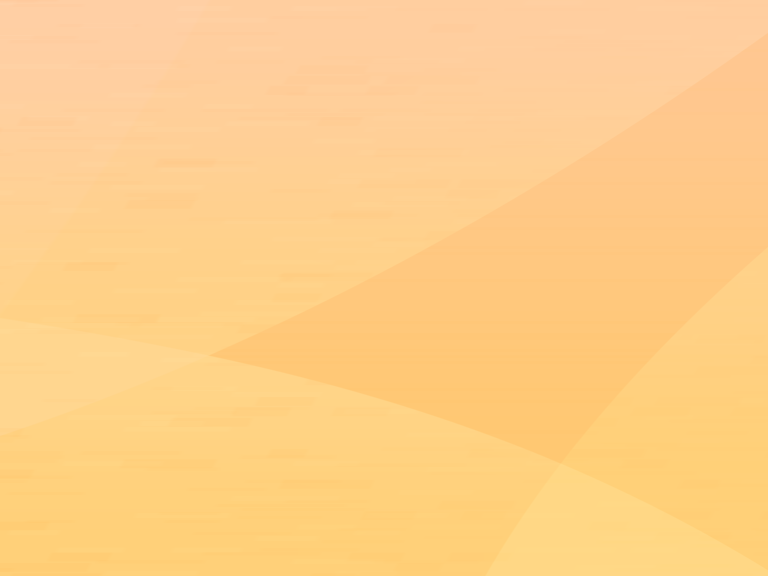
Give the GLSL for this background, as a WebGL 1 fragment shader.

```glsl
precision highp float;
uniform vec2 u_resolution;

float hash(vec2 p) {
  return fract(sin(dot(p, vec2(12.99, 78.23))) * 4375.85);
}

// Antialiased step, positive side filled
float fill(float d) {
  float w = 0.9 / u_resolution.y;
  return smoothstep(-w, w, d);
}

// Sparse slanted dashes, one random cell per row and column
float dashes(vec2 p, vec2 cell, float density) {
  float row = floor(p.y / cell.y);
  float x = (p.x - 0.4 * p.y) / cell.x + 7.0 * hash(vec2(row, 3.0));
  vec2 id = vec2(floor(x), row);
  vec2 f = vec2(fract(x), fract(p.y / cell.y));
  float size = 0.4 + 0.6 * hash(id + 9.0);
  float ends = smoothstep(0.0, 0.06, f.x) * smoothstep(size, size - 0.06, f.x);
  float sides = smoothstep(0.0, 0.15, f.y) * smoothstep(1.0, 0.85, f.y);
  return step(hash(id), density) * ends * sides;
}

void main() {
  vec2 uv = gl_FragCoord.xy / u_resolution;
  float x = uv.x;
  float y = uv.y;

  // Curved boundaries of the overlapping sheets
  float belowRise = fill(0.243 + x * (0.445 + 0.255 * x) - y);
  float belowFall = fill(0.448 - x * (0.2075 + x * (0.0805 + 0.15 * x)) - y);
  float rightSide = fill(x - 0.632 - y * (0.43 + 0.375 * y));
  float t = 1.0 - y;
  float corner = smoothstep(-0.004, 0.004, 0.273 - t * (0.44 + 0.11 * t) - x);

  // Vertical gradient of each sheet
  vec3 sky = mix(vec3(1.0, 0.822, 0.52), vec3(1.0, 0.808, 0.625), smoothstep(0.38, 1.0, y));
  sky += corner * vec3(0.0, 0.003, 0.018);
  vec3 band = mix(vec3(1.0, 0.785, 0.445), vec3(1.0, 0.782, 0.57), smoothstep(0.15, 0.98, y));
  vec3 side = mix(vec3(1.0, 0.814, 0.47), vec3(1.0, 0.819, 0.535), smoothstep(0.15, 0.57, y));
  vec3 hill = mix(vec3(1.0, 0.816, 0.475), vec3(1.0, 0.832, 0.535), smoothstep(0.05, 0.38, y));
  vec3 wedge = vec3(1.0, 0.838, 0.56);
  vec3 overlap = vec3(1.0, 0.845, 0.52);

  // Layer the sheets from back to front
  vec3 upper = mix(sky, mix(band, side, rightSide), belowRise);
  vec3 lower = mix(wedge, mix(hill, overlap, rightSide), belowRise);
  vec3 color = mix(upper, lower, belowFall);

  // Faint light and dark brush marks outside the smooth band
  float bandMask = belowRise * (1.0 - belowFall) * (1.0 - rightSide);
  float strength = (1.0 - bandMask) * mix(1.0, 0.4, smoothstep(0.2, 0.8, x));
  float marks = dashes(uv + 0.3, vec2(0.13, 0.018), 0.16)
              + 0.6 * dashes(uv, vec2(0.18, 0.007), 0.2)
              - 0.6 * dashes(uv + 1.7, vec2(0.15, 0.01), 0.18);
  color -= strength * marks * vec3(0.0, 0.012, 0.018);

  // Thin level lines across the band
  float line = step(0.85, hash(vec2(floor(y * 190.0), 5.0)));
  color -= bandMask * line * vec3(0.0, 0.003, 0.008);

  gl_FragColor = vec4(color, 1.0);
}
```
